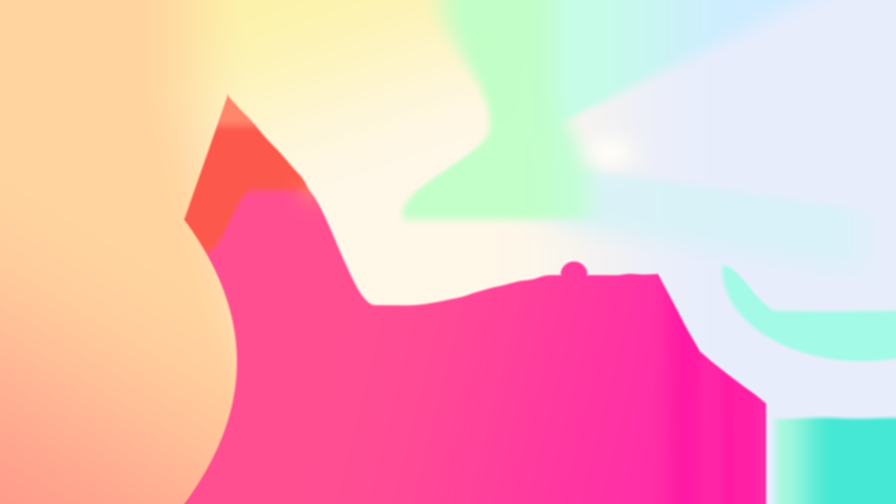
Reproduce this background procedurally as a Shadertoy shader.

```glsl
const vec2 CANVAS = vec2(16.0, 9.0);

const vec3 CORAL = vec3(1.00, 0.60, 0.54);
const vec3 PEACH = vec3(1.00, 0.83, 0.62);
const vec3 YELLOW = vec3(0.99, 0.95, 0.67);
const vec3 CREAM = vec3(1.00, 0.97, 0.91);
const vec3 LAVENDER = vec3(0.91, 0.93, 0.99);
const vec3 MINT = vec3(0.75, 1.00, 0.78);
const vec3 AQUA = vec3(0.78, 0.99, 0.91);
const vec3 SKY = vec3(0.81, 0.93, 1.00);
const vec3 TURQUOISE = vec3(0.27, 0.91, 0.83);
const vec3 ROSE = vec3(1.00, 0.31, 0.57);
const vec3 MAGENTA = vec3(1.00, 0.17, 0.66);
const vec3 RED = vec3(0.99, 0.35, 0.30);
const vec3 SALMON = vec3(1.00, 0.52, 0.42);

float hash(float n) {
    n = fract(n * 0.1031);
    n *= n + 33.33;
    return fract(n * (n + n));
}

float noise(float x) {
    float cell = floor(x);
    return mix(hash(cell), hash(cell + 1.0), smoothstep(0.0, 1.0, x - cell));
}

// Soft coverage of the positive side of an edge
float cover(float d, float softness) {
    return smoothstep(-softness, softness, d);
}

float glow(vec2 p, vec2 centre, vec2 size) {
    vec2 q = (p - centre) / size;
    return exp(-dot(q, q));
}

// Upper outline: steep peak, valley, shoulder and falling slope
float ridge(float x) {
    float h = 3.55 + 2.15 * (1.0 - smoothstep(5.35, 6.7, x));
    h += 1.1 * max(5.52 - x, 0.0);
    h += 0.55 * smoothstep(7.2, 10.2, x);
    h -= 1.85 * clamp(x - 11.75, 0.0, 0.75) + 0.78 * max(x - 12.5, 0.0);
    return h + 0.03 * (noise(x * 4.0) - 0.5);
}

float hillDistance(vec2 p) {
    float slope = (ridge(p.x + 0.05) - ridge(p.x - 0.05)) / 0.1;
    float top = (ridge(p.x) - p.y) / sqrt(1.0 + slope * slope);
    float bulge = 4.23 - 0.146 * (p.y - 2.54) * (p.y - 2.54);
    float left = p.x - max(bulge, 3.29 + 0.35 * (p.y - 5.08));
    float body = min(min(top, left), 13.68 - p.x);
    float knob = 0.24 - length(p - vec2(10.25, 4.09));
    return max(body, knob);
}

vec3 hillColour(vec2 p) {
    vec3 c = mix(ROSE, MAGENTA, smoothstep(5.0, 13.0, p.x - 0.25 * p.y));
    float stripes = noise(p.x * 5.0) * smoothstep(11.3, 12.2, p.x);
    c = mix(c, vec3(1.0, 0.06, 0.63), 0.7 * stripes);
    // Red cap and its paler tip
    float capEdge = 4.5 + 1.1 * smoothstep(3.7, 4.5, p.x);
    vec3 cap = mix(RED, SALMON, cover(p.y - 6.75, 0.12));
    c = mix(c, cap, cover(p.y - capEdge, 0.12));
    return mix(c, SALMON, 0.5 * glow(p, vec2(5.55, 5.55), vec2(0.25)));
}

vec3 skyColour(vec2 p) {
    vec3 west = mix(CORAL, PEACH, smoothstep(-1.0, 6.0, p.y + 0.6 * p.x));
    vec3 centre = mix(CREAM, YELLOW, smoothstep(4.8, 9.2, p.y - 0.35 * (p.x - 4.5)));
    float shift = 0.3 * max(7.3 - p.y, 0.0);
    vec3 c = mix(west, centre, smoothstep(2.3, 4.6, p.x - shift));
    return mix(c, LAVENDER, smoothstep(8.5, 13.0, p.x));
}

// Mint stem with a foot, cyan wedge and pale drifting band
vec3 addClouds(vec3 c, vec2 p) {
    float wedge = p.y - 6.95 - 0.5 * (p.x - 10.3);
    float wedgeMask = cover(wedge, 0.12 + 0.08 * max(p.x - 10.5, 0.0)) * cover(p.x - 9.6, 0.4);
    c = mix(c, mix(AQUA, SKY, smoothstep(10.3, 13.2, p.x)), wedgeMask);

    float slant = 0.15 * (p.x - 10.4);
    float band = cover(6.0 - slant - p.y, 0.15) * cover(p.y - 4.9 + slant, 0.4);
    band *= smoothstep(9.0, 10.8, p.x) * (1.0 - smoothstep(14.8, 16.0, p.x));
    c = mix(c, vec3(0.84, 0.95, 0.97), 0.85 * band);

    float upper = smoothstep(6.8, 9.0, p.y);
    float foot = 1.0 - smoothstep(5.2, 6.75, p.y);
    float left = p.x - (8.75 - 1.55 * foot - 0.85 * upper);
    float right = 9.95 + 0.6 * (1.0 - smoothstep(5.8, 7.4, p.y)) - p.x;
    float stem = cover(left, 0.12 + 0.3 * upper) * cover(right, 0.35) * cover(p.y - 5.08, 0.14);
    c = mix(c, mix(MINT, AQUA, 0.5 * smoothstep(9.2, 10.6, p.x)), 0.95 * stem);
    return mix(c, vec3(1.0, 0.99, 0.97), glow(p, vec2(10.9, 6.28), vec2(0.4, 0.3)));
}

// Crescent and pool at the lower right
vec3 addWater(vec3 c, vec2 p) {
    float bowl = (1.0 - length((p - vec2(15.4, 4.2)) / vec2(2.5, 1.65))) * 1.65;
    float rim = 3.45 + 0.8 * (1.0 - smoothstep(12.9, 13.9, p.x)) + 0.06 * (noise(p.x * 2.0) - 0.5);
    float crescent = cover(bowl, 0.05) * cover(rim - p.y, 0.06);
    c = mix(c, vec3(0.64, 0.98, 0.90), crescent);

    float shore = 1.55 + 0.08 * (noise(p.x * 1.5) - 0.5);
    float pool = cover(shore - p.y, 0.06) * cover(p.x - 13.85, 0.12);
    vec3 water = mix(vec3(0.66, 0.97, 0.87), TURQUOISE, smoothstep(13.9, 14.9, p.x));
    return mix(c, water, pool);
}

void mainImage(out vec4 fragColor, in vec2 fragCoord) {
    vec2 p = fragCoord / iResolution.xy * CANVAS;
    float pixel = CANVAS.y / iResolution.y;
    vec3 c = addWater(addClouds(skyColour(p), p), p);
    c = mix(c, hillColour(p), cover(hillDistance(p), max(pixel, 0.035)));
    fragColor = vec4(c, 1.0);
}
```
